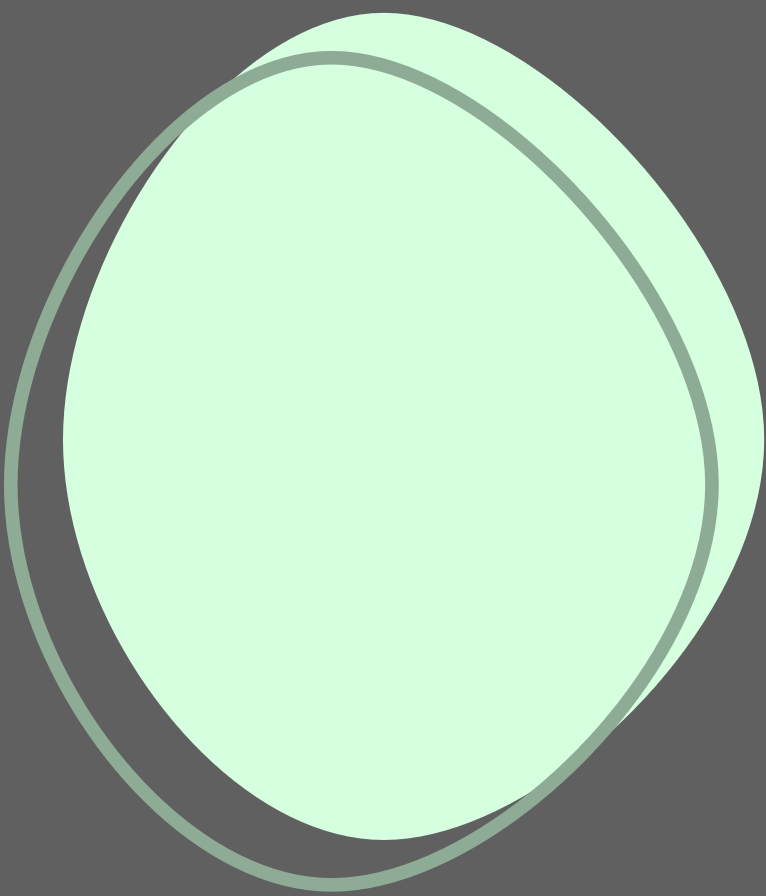
Reproduce this background procedurally as a Shadertoy shader.

```glsl
#define BACKDROP vec3(0.378, 0.378, 0.378)
#define MINT vec3(0.839, 1.0, 0.875)
#define SAGE vec3(0.557, 0.671, 0.584)
#define BLOB_CENTER vec2(0.4284, 0.5091)
#define RADII_LOW vec2(0.3581, 0.4466)   // left, down
#define RADII_HIGH vec2(0.4245, 0.4766)  // right, up
#define ROUNDNESS 0.226
#define RING_SHIFT vec2(-0.0583, -0.0501)
#define RING_HALF_WIDTH 0.0076
#define SEGMENTS 40

vec2 cubicBezier(vec2 a, vec2 b, vec2 c, vec2 d, float t) {
    float s = 1.0 - t;
    return s * s * s * a + 3.0 * s * t * (s * b + t * c) + t * t * t * d;
}

// Signed distance to the blob: each quadrant is one arc from its top to its side
float blobDistance(vec2 p) {
    vec2 radii = mix(RADII_LOW, RADII_HIGH, step(0.0, p));
    vec2 handle = ROUNDNESS * (RADII_LOW + RADII_HIGH);
    p = abs(p);

    vec2 top = vec2(0.0, radii.y);
    vec2 side = vec2(radii.x, 0.0);
    vec2 start = top;
    float nearest = 1e5;
    float facing = 1.0;
    for (int i = 1; i <= SEGMENTS; i++) {
        float t = float(i) / float(SEGMENTS);
        vec2 end = cubicBezier(top, vec2(handle.x, radii.y),
                               vec2(radii.x, handle.y), side, t);
        vec2 edge = end - start;
        vec2 q = p - start;
        vec2 gap = q - edge * clamp(dot(q, edge) / dot(edge, edge), 0.0, 1.0);
        float distSq = dot(gap, gap);
        if (distSq < nearest) {
            nearest = distSq;
            facing = edge.x * q.y - edge.y * q.x;
        }
        start = end;
    }
    return sqrt(nearest) * (facing < 0.0 ? -1.0 : 1.0);
}

// Antialiased fill of a signed distance
float coverage(float d) {
    return clamp(0.5 - d * iResolution.y, 0.0, 1.0);
}

void mainImage(out vec4 fragColor, in vec2 fragCoord) {
    vec2 p = fragCoord / iResolution.y - BLOB_CENTER;

    // Solid blob, then the shifted outline over it
    float blob = blobDistance(p);
    float ring = abs(blobDistance(p - RING_SHIFT)) - RING_HALF_WIDTH;

    vec3 color = mix(BACKDROP, MINT, coverage(blob));
    color = mix(color, SAGE, coverage(ring));
    fragColor = vec4(color, 1.0);
}
```
